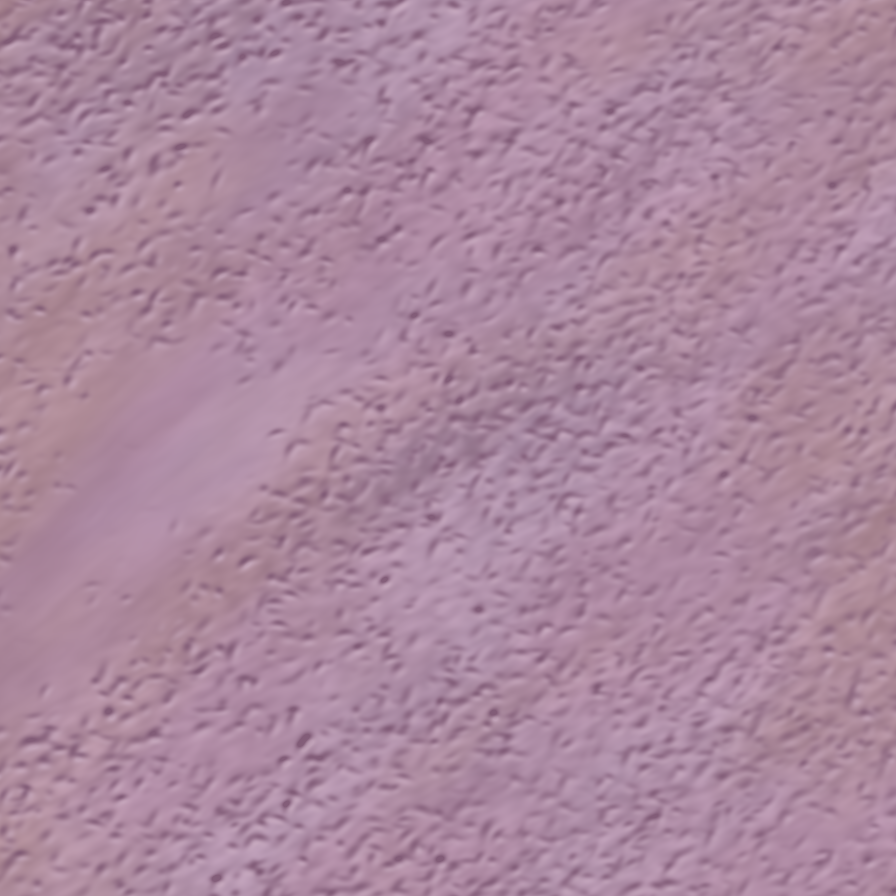
Reproduce this texture procedurally as a WebGL 1 fragment shader.

```glsl
precision highp float;
// Mauve stained tissue: soft slanted dark flecks, each with a pale lower rim,
// scattered by jittered cells and thinned by a patchy density field, over a
// ground of broad warm and lilac drifts with faint diagonal streaks.

uniform vec2 u_resolution;

const vec3 MAUVE = vec3(0.688, 0.545, 0.645);
const vec3 WARM = vec3(0.675, 0.535, 0.582);
const vec3 LILAC = vec3(0.695, 0.580, 0.680);
const vec3 FLECK = vec3(0.490, 0.340, 0.450);
const vec3 RIM = vec3(0.800, 0.685, 0.765);
const float GRAIN_ANGLE = 0.70;
const float FLECK_ANGLE = 0.48;

vec2 hash2(vec2 p) {
  vec3 q = fract(p.xyx * vec3(0.1031, 0.1030, 0.0973));
  q += dot(q, q.yzx + 33.33);
  return fract((q.xx + q.yz) * q.zy);
}

vec2 rotate(vec2 p, float angle) {
  float c = cos(angle), s = sin(angle);
  return vec2(c * p.x + s * p.y, c * p.y - s * p.x);
}

float cornerSlope(vec2 cell, vec2 offset) {
  float angle = 6.28318 * hash2(cell + 71.0).x;
  return dot(vec2(cos(angle), sin(angle)), offset);
}

// Gradient noise, roughly -0.7 to 0.7
float gradientNoise(vec2 p) {
  vec2 i = floor(p), f = p - i;
  vec2 u = f * f * f * (f * (f * 6.0 - 15.0) + 10.0);
  vec2 e = vec2(1.0, 0.0);
  float low = mix(cornerSlope(i, f), cornerSlope(i + e, f - e), u.x);
  float high = mix(cornerSlope(i + e.yx, f - e.yx), cornerSlope(i + 1.0, f - 1.0), u.x);
  return mix(low, high, u.y);
}

float fractalNoise(vec2 p) {
  float sum = 0.0, gain = 1.0;
  for (int i = 0; i < 3; i++) {
    sum += gain * gradientNoise(p);
    p = rotate(p, 0.3) * 2.03 + 17.3;
    gain *= 0.5;
  }
  return sum;
}

// Soft elliptical spot, 1 at its centre
float softSpot(vec2 p, vec2 radius) {
  vec2 d = p / radius;
  return exp(-dot(d, d));
}

// Share of cells that hold a fleck: patchy, thin along the left middle
float fleckDensity(vec2 uv, vec2 grain) {
  float patches = 0.70 * fractalNoise(grain * vec2(3.0, 6.5) + 4.0);
  float clearing = softSpot(rotate(uv - vec2(0.10, 0.43), 1.25), vec2(0.48, 0.20));
  float gap = softSpot(rotate(uv - vec2(0.82, 0.40), GRAIN_ANGLE), vec2(0.15, 0.08));
  return clamp(0.92 + patches - 0.80 * clearing - 0.50 * gap, 0.08, 1.1);
}

// One scattered layer: x is fleck darkness, y is rim light
vec2 fleckLayer(vec2 p, float density, float seed) {
  vec2 home = floor(p);
  vec2 cover = vec2(0.0);
  for (int j = -1; j <= 1; j++) {
    for (int i = -1; i <= 1; i++) {
      vec2 cell = home + vec2(float(i), float(j));
      vec2 place = hash2(cell + seed);
      vec2 shape = hash2(cell + seed + 37.0);
      vec2 chance = hash2(cell + seed + 83.0);
      vec2 q = p - cell - 0.5 - 0.8 * (place - 0.5);
      q = rotate(q, FLECK_ANGLE + 0.75 * (shape.x - 0.5));
      q.y += (chance.y - 0.5) * 0.7 * q.x * q.x;
      vec2 radius = vec2(mix(0.24, 0.50, shape.y), mix(0.15, 0.21, place.x));
      float strength = smoothstep(0.0, 0.3, density - chance.x) * mix(0.4, 1.0, chance.y);
      float dark = softSpot(q, radius);
      float rim = softSpot(q + vec2(0.0, 1.7 * radius.y), radius);
      cover += strength * vec2(dark, rim);
    }
  }
  return cover;
}

void main() {
  vec2 uv = gl_FragCoord.xy / min(u_resolution.x, u_resolution.y);
  vec2 grain = rotate(uv, GRAIN_ANGLE);

  // Ground: warm edges, lilac drifts, broad shading and streaks along the grain
  float edge = 0.85 * smoothstep(0.36, 0.0, uv.x) + 0.40 * smoothstep(0.75, 1.0, uv.x);
  float warmth = edge + 1.1 * fractalNoise(grain * vec2(2.5, 6.0) + 31.0);
  float drift = 0.35 + 1.5 * fractalNoise(grain * vec2(2.0, 5.0) + 57.0);
  vec3 color = mix(MAUVE, LILAC, clamp(drift, 0.0, 1.0));
  color = mix(color, WARM, clamp(warmth, 0.0, 1.0));
  color += 0.050 * fractalNoise(grain * vec2(3.0, 9.0) + 83.0);
  color += 0.030 * fractalNoise(grain * vec2(7.0, 30.0) + 9.0);
  color -= 0.060 * softSpot(rotate(uv - vec2(0.50, 0.50), 0.45), vec2(0.20, 0.035));
  color -= 0.035 * softSpot(uv - vec2(0.0, 1.0), vec2(0.30, 0.25));

  // Flecks: two overlapping layers, stronger toward the left
  float density = fleckDensity(uv, grain);
  vec2 cover = fleckLayer(rotate(uv, 0.25) * 40.0, density, 11.0);
  cover += fleckLayer(rotate(uv, -0.40) * 47.0 + 5.3, density, 190.0);
  cover *= mix(1.0, 0.68, smoothstep(0.1, 1.0, uv.x));

  // Fine slanted relief fills the space between flecks
  float relief = gradientNoise(rotate(uv, FLECK_ANGLE) * vec2(38.0, 84.0));
  color += 0.085 * density * relief;
  color = mix(color, RIM, clamp(0.62 * cover.y, 0.0, 0.75));
  color = mix(color, FLECK, clamp(0.82 * cover.x, 0.0, 0.9));
  gl_FragColor = vec4(color, 1.0);
}
```
